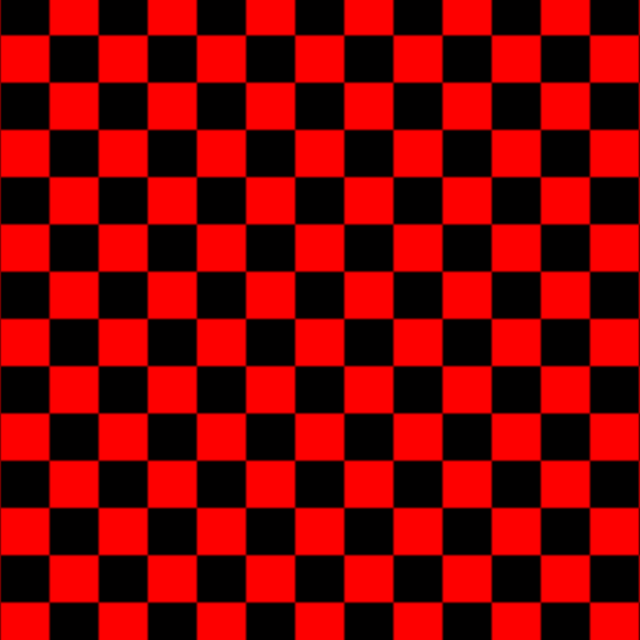
Write a WebGL 1 fragment shader that draws this pattern.

```glsl
precision highp float;

// Red and black checkerboard, slightly wider than tall in each cell.
// Two soft square waves, one per axis, are multiplied: where their signs
// agree the cell is red, where they differ it is black.

uniform vec2 u_resolution;

// Alternates +1 (even cells) and -1 (odd cells), with a ramp at each border.
vec2 softSquareWave(vec2 position, vec2 pitch, float halfBlur) {
  vec2 cell = position / pitch;
  vec2 borderDistance = (0.5 - abs(mod(cell + 0.5, 2.0) - 1.0)) * pitch;
  return smoothstep(-halfBlur, halfBlur, borderDistance) * 2.0 - 1.0;
}

void main() {
  vec2 uv = gl_FragCoord.xy / u_resolution;

  // Thirteen columns fill the width; the rows are cut off at top and bottom.
  vec2 pitch = vec2(0.07677, 0.07384);
  vec2 gridOrigin = vec2(0.0006, -0.0152);

  // Soft borders, never narrower than a pixel.
  float halfBlur = max(0.003, 0.75 / min(u_resolution.x, u_resolution.y));
  vec2 wave = softSquareWave(uv - gridOrigin, pitch, halfBlur);
  float redAmount = 0.5 + 0.5 * wave.x * wave.y;

  vec3 black = vec3(0.005, 0.0, 0.0);
  vec3 red = vec3(0.995, 0.0, 0.0);
  gl_FragColor = vec4(mix(black, red, redAmount), 1.0);
}
```
